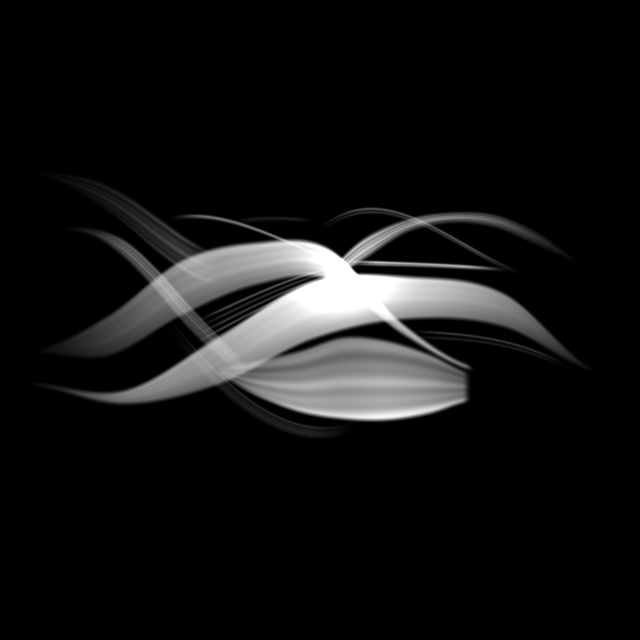
This background is drawn by a WebGL 2 fragment shader. Its source:

```glsl
#version 300 es
precision highp float;
// Silky grey ribbons of light weaving over black.
// Each ribbon is a spline of (top, bottom, light) knots, evenly spaced in x;
// thin strands follow cubics, and all layers are joined by a screen blend.

#define EDGE_SOFTNESS 0.010
#define END_FADE 0.016
#define GRAIN_FREQUENCY 13.0
#define STRAND_WIDTH 0.0021
#define CORE_CENTER vec2(0.540, 0.562)
#define CORE_RADIUS vec2(0.065, 0.055)
#define CORE_GAIN 0.6

uniform vec2 u_resolution;
out vec4 outColor;

float screenBlend(float a, float b) {
    return 1.0 - (1.0 - a) * (1.0 - clamp(b, 0.0, 1.0));
}

// Catmull-Rom spline over seven even knots, t in 0..1
vec3 spline(float t, vec3 k[7]) {
    float s = clamp(t, 0.0, 1.0) * 6.0;
    int i = min(int(s), 5);
    float f = s - float(i);
    vec3 a = k[max(i - 1, 0)], b = k[i], c = k[i + 1], d = k[min(i + 2, 6)];
    return b + 0.5 * f * (c - a + f * (2.0 * a - 5.0 * b + 4.0 * c - d
        + f * (3.0 * (b - c) + d - a)));
}

float endFade(float x, vec2 span) {
    return smoothstep(0.0, END_FADE, x - span.x) * smoothstep(0.0, END_FADE, span.y - x);
}

// Broad band; shade = light factor at its top and bottom edge
float ribbon(vec2 p, vec2 span, vec2 shade, float grain, vec3 k[7]) {
    float t = (p.x - span.x) / (span.y - span.x);
    vec3 r = spline(t, k);
    float v = clamp((r.x - p.y) / max(r.x - r.y, 0.001), 0.0, 1.0);
    float body = smoothstep(-0.3, 0.7, (r.x - p.y) / EDGE_SOFTNESS)
               * smoothstep(-0.3, 0.7, (p.y - r.y) / EDGE_SOFTNESS);
    float a = v * GRAIN_FREQUENCY + 2.0 * t;
    float fibres = 0.6 * sin(a) + 0.4 * sin(2.3 * a + 1.7);
    float light = r.z * mix(shade.x, shade.y, v * v) * (1.0 + grain * fibres);
    return max(light, 0.0) * body * endFade(p.x, span);
}

// Bundle of thin lines through four even heights, fanning out by spread
float strands(vec2 p, vec2 span, vec4 h, int count, float spread, float light) {
    float t = (p.x - span.x) / (span.y - span.x);
    float s = 3.0 * t;
    float y = -h.x * (s - 1.0) * (s - 2.0) * (s - 3.0) / 6.0
            + h.y * s * (s - 2.0) * (s - 3.0) / 2.0
            - h.z * s * (s - 1.0) * (s - 3.0) / 2.0
            + h.w * s * (s - 1.0) * (s - 2.0) / 6.0;
    float sum = 0.0;
    for (int i = 0; i < count; i++) {
        float n = float(i);
        float d = (p.y - y + n * spread * (1.0 - 0.5 * t)) / STRAND_WIDTH;
        sum += exp(-d * d) * (0.75 + 0.25 * cos(2.4 * n));
    }
    float along = smoothstep(0.0, 0.25, t) * smoothstep(1.0, 0.7, t);
    return sum * light * along;
}

void main() {
    vec2 p = gl_FragCoord.xy / u_resolution;
    float c = 0.0;

    // Faint veil, upper left
    c = screenBlend(c, ribbon(p, vec2(0.05, 0.345), vec2(0.9, 0.8), 0.45, vec3[7](
        vec3(0.733, 0.727, 0.02), vec3(0.729, 0.711, 0.05), vec3(0.719, 0.684, 0.09),
        vec3(0.695, 0.648, 0.13), vec3(0.661, 0.605, 0.19), vec3(0.626, 0.570, 0.22),
        vec3(0.603, 0.551, 0.0))));
    // Bowl, lower right
    c = screenBlend(c, ribbon(p, vec2(0.335, 0.737), vec2(0.62, 1.05), 0.20, vec3[7](
        vec3(0.427, 0.414, 0.25), vec3(0.438, 0.380, 0.62), vec3(0.453, 0.355, 0.76),
        vec3(0.474, 0.344, 0.76), vec3(0.469, 0.342, 0.82), vec3(0.448, 0.352, 0.74),
        vec3(0.417, 0.372, 0.55))));
    // Arch that dives through the core to the lower right
    c = screenBlend(c, ribbon(p, vec2(0.055, 0.742), vec2(1.0, 0.55), 0.06, vec3[7](
        vec3(0.453, 0.447, 0.04), vec3(0.508, 0.443, 0.27), vec3(0.594, 0.506, 0.57),
        vec3(0.622, 0.553, 0.74), vec3(0.613, 0.562, 0.90), vec3(0.497, 0.477, 0.75),
        vec3(0.427, 0.418, 0.60))));
    // Narrow band falling from the left
    c = screenBlend(c, ribbon(p, vec2(0.095, 0.395), vec2(1.0, 0.7), 0.20, vec3[7](
        vec3(0.646, 0.639, 0.02), vec3(0.643, 0.630, 0.16), vec3(0.625, 0.596, 0.36),
        vec3(0.581, 0.544, 0.38), vec3(0.525, 0.486, 0.32), vec3(0.473, 0.440, 0.25),
        vec3(0.427, 0.404, 0.05))));
    // Crest, upper right
    c = screenBlend(c, ribbon(p, vec2(0.50, 0.912), vec2(1.0, 0.75), 0.20, vec3[7](
        vec3(0.573, 0.551, 0.30), vec3(0.628, 0.594, 0.60), vec3(0.658, 0.637, 0.55),
        vec3(0.668, 0.652, 0.50), vec3(0.664, 0.644, 0.36), vec3(0.635, 0.615, 0.17),
        vec3(0.590, 0.586, 0.03))));
    // Main wave across the canvas
    c = screenBlend(c, ribbon(p, vec2(0.045, 0.935), vec2(1.0, 0.58), 0.03, vec3[7](
        vec3(0.404, 0.397, 0.06), vec3(0.391, 0.367, 0.52), vec3(0.475, 0.398, 0.66),
        vec3(0.562, 0.469, 0.95), vec3(0.569, 0.500, 0.88), vec3(0.543, 0.488, 0.56),
        vec3(0.420, 0.415, 0.05))));

    // Fine strands: crest arc, left arc, faint cap, gap streaks, right streak
    c = screenBlend(c, strands(p, vec2(0.488, 0.827), vec4(0.633, 0.672, 0.625, 0.570), 2, 0.006, 0.32));
    c = screenBlend(c, strands(p, vec2(0.260, 0.521), vec4(0.658, 0.658, 0.629, 0.594), 2, 0.003, 0.38));
    c = screenBlend(c, strands(p, vec2(0.365, 0.495), vec4(0.654, 0.659, 0.659, 0.655), 2, 0.004, 0.10));
    c = screenBlend(c, strands(p, vec2(0.300, 0.530), vec4(0.495, 0.530, 0.562, 0.584), 5, 0.011, 0.30));
    c = screenBlend(c, strands(p, vec2(0.530, 0.800), vec4(0.592, 0.589, 0.585, 0.578), 2, 0.004, 0.60));
    // Loose strands below the wave
    c = screenBlend(c, strands(p, vec2(0.630, 0.900), vec4(0.483, 0.477, 0.460, 0.420), 2, 0.009, 0.20));
    c = screenBlend(c, strands(p, vec2(0.255, 0.565), vec4(0.515, 0.400, 0.338, 0.344), 5, 0.006, 0.16));

    // Hot core where the ribbons cross
    vec2 q = (p - CORE_CENTER) / CORE_RADIUS;
    c *= 1.0 + CORE_GAIN * exp(-dot(q, q));
    outColor = vec4(vec3(clamp(c, 0.0, 1.0)), 1.0);
}
```
